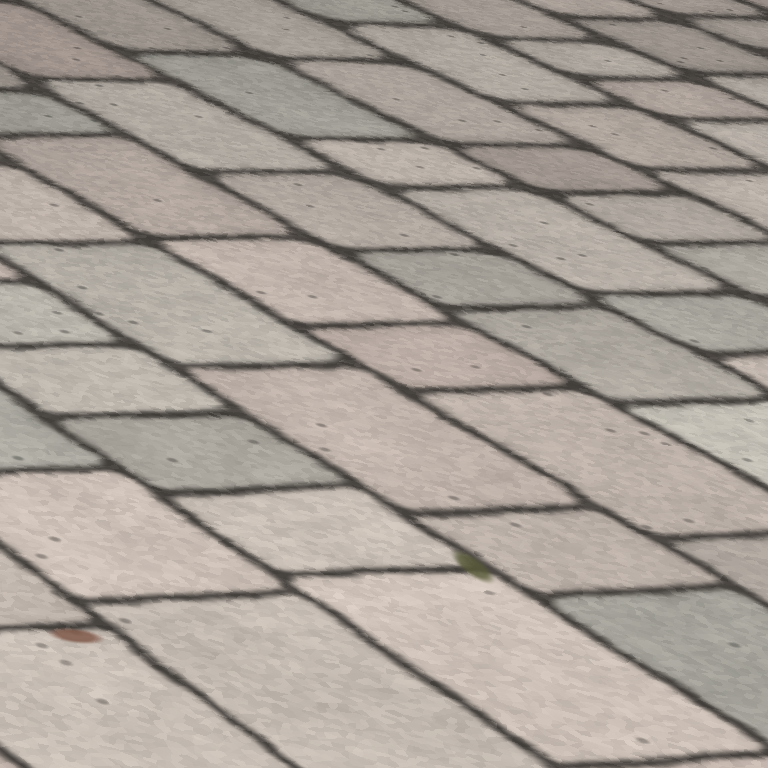
Reproduce this texture procedurally as a WebGL 1 fragment shader.

```glsl
precision highp float;

uniform vec2 u_resolution;

const float HORIZON = 1.1458;
const float HORIZON_TILT = 0.134;
const vec2 ROW_VANISH = vec2(-3.094, -1.626);
const vec2 CROSS_VANISH = vec2(10.995, 0.2604);
const vec3 COOL_STONE = vec3(0.685, 0.680, 0.645);
const vec3 WARM_STONE = vec3(0.748, 0.692, 0.660);
const vec3 JOINT = vec3(0.255, 0.240, 0.225);
const vec3 MOSS = vec3(0.34, 0.35, 0.22);
const vec3 LEAF = vec3(0.50, 0.35, 0.29);

float hash(vec2 p) {
  return fract(sin(dot(p, vec2(127.1, 311.7))) * 43758.55);
}

vec2 hash2(vec2 p) {
  return vec2(hash(p), hash(p + 19.3));
}

// Cellular noise: x is the nearest distance, y a random value of that cell
vec2 cellular(vec2 p) {
  vec2 cell = floor(p);
  vec2 nearest = vec2(9.0, 0.0);
  for (int j = -1; j <= 1; j++) {
    for (int i = -1; i <= 1; i++) {
      vec2 id = cell + vec2(float(i), float(j));
      float d = length(id + hash2(id) - p);
      if (d < nearest.x) nearest = vec2(d, hash(id + 7.7));
    }
  }
  return nearest;
}

float layeredSines(vec2 p) {
  float sum = 0.0;
  float amp = 0.5;
  for (int i = 0; i < 5; i++) {
    sum += amp * sin(p.x + 1.7 * sin(p.y + float(i)));
    p = mat2(1.2, 1.5, -1.5, 1.2) * p + 2.3;
    amp *= 0.62;
  }
  return sum;
}

// Height at mid canvas of the line from a vanishing point through p
float midHeight(vec2 p, vec2 vanish) {
  return vanish.y + (p.y - vanish.y) * (0.5 - vanish.x) / (p.x - vanish.x);
}

// Ground plane: x runs along a row in length units, y counts rows
vec2 toGround(vec2 p) {
  float along = 55.05 - 59.74 / (midHeight(p, CROSS_VANISH) + HORIZON);
  float across = 18.52 / (midHeight(p, ROW_VANISH) + HORIZON) - 9.294;
  return vec2(along, across);
}

// Start and length of the paver at this place in a row
vec2 paverSpan(float along, float row) {
  float start = -4.0 * hash(vec2(row, 3.1));
  vec2 span = vec2(start, 4.0);
  for (int i = 0; i < 18; i++) {
    float pick = hash(vec2(row + 31.0, float(i) * 1.7));
    float len = 2.0 + step(0.3, pick) + step(0.5, pick);
    if (along >= start) span = vec2(start, len);
    start += len;
  }
  return span;
}

// Distance inside a paver edge with rounded corners
float roundedEdge(vec2 inset, float radius) {
  return radius - length(max(radius - inset, 0.0));
}

float fleck(vec2 p, vec2 centre, vec2 radius, float slant) {
  vec2 q = p - centre;
  q.y -= slant * q.x;
  return 1.0 - smoothstep(0.6, 1.2, length(q / radius));
}

void main() {
  vec2 p = gl_FragCoord.xy / u_resolution;
  p.y = 1.0 - p.y;
  float pixel = 1.0 / min(u_resolution.x, u_resolution.y);

  // Perspective layout with slightly uneven edges
  vec2 ground = toGround(p);
  vec2 plane = ground * vec2(0.38, 1.0);
  float depth = p.y + HORIZON - HORIZON_TILT * (p.x - 0.5);
  float wobble = layeredSines(plane * 5.0);
  ground += vec2(0.045, 0.018) * vec2(wobble, layeredSines(plane.yx * 6.0 + 4.0));
  float row = floor(ground.y);
  vec2 span = paverSpan(ground.x, row);
  vec2 id = vec2(span.x * 1.3, row);

  // Joint distance in canvas units
  float along = ground.x - span.x;
  float across = fract(ground.y);
  vec2 inset = vec2(min(along, span.y - along) / 59.74, min(across, 1.0 - across) * 0.0464);
  float edge = roundedEdge(inset * depth * depth, 0.016);
  vec2 grain = cellular(plane * 26.0);
  vec2 patches = cellular(plane * 9.0);
  edge += 0.0010 * wobble + 0.0012 * (grain.y - 0.5);
  float jointWidth = 0.0044 * depth;
  float joint = 1.0 - smoothstep(0.0005 - pixel, jointWidth + pixel, edge);

  // Stone tint, mottling and grain
  float cloud = layeredSines(plane * 3.1 + id * 2.0);
  float shade = mix(0.89, 1.035, smoothstep(0.0, 0.6, p.y));
  shade *= mix(0.91, 1.07, hash(id + 5.0));
  shade *= 1.0 + 0.028 * cloud + 0.04 * (patches.y - 0.5) + 0.09 * (grain.y - 0.5);
  shade *= mix(0.90, 1.0, smoothstep(0.0, 0.016, edge));
  vec3 color = mix(COOL_STONE, WARM_STONE, hash(id + 11.0)) * shade;

  // Dark pits, joints and small debris
  float pit = step(0.955, patches.y) * (1.0 - smoothstep(0.08, 0.3, patches.x));
  color *= 1.0 - 0.28 * pit;
  color = mix(color, JOINT * (0.9 + 0.25 * grain.y), 0.94 * joint);
  color = mix(color, MOSS, 0.8 * fleck(p, vec2(0.616, 0.738), vec2(0.026, 0.013), 0.6));
  color = mix(color, LEAF, 0.85 * fleck(p, vec2(0.099, 0.828), vec2(0.034, 0.009), 0.12));
  gl_FragColor = vec4(color, 1.0);
}
```
